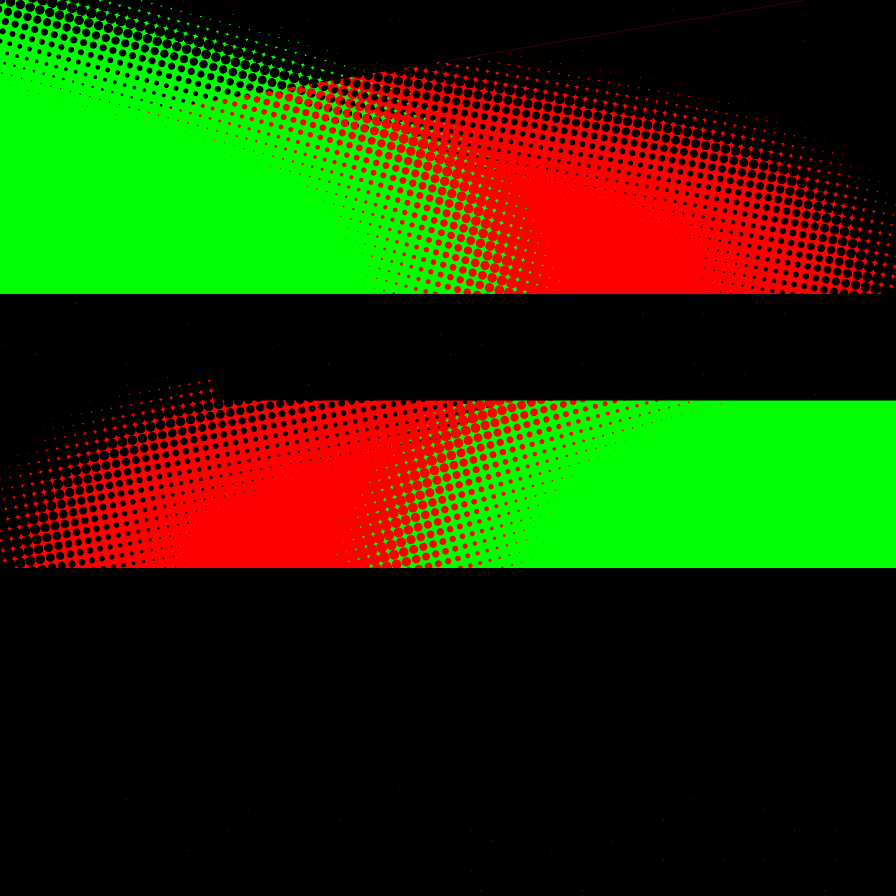
Write a WebGL 2 fragment shader that draws this background.

```glsl
#version 300 es
precision highp float;

uniform vec2 u_resolution;
out vec4 fragColor;

#define PITCH 0.0113
#define RED_ANGLE -0.175
#define GREEN_ANGLE -0.262
#define RED_CENTER vec2(0.521, 0.661)
#define GREEN_CENTER vec2(0.043, 0.656)
#define RED_RADII vec2(0.521, 0.280)
#define GREEN_RADII vec2(0.475, 0.305)
#define BAND_FLOOR 0.672
#define BAND_SHIFT 0.306
#define SPECK_DENSITY 0.035

const vec3 RED = vec3(1.0, 0.0, 0.0);
const vec3 GREEN = vec3(0.0, 1.0, 0.0);

float hash(vec2 p) {
    vec3 q = fract(vec3(p.xyx) * 0.1031);
    q += dot(q, q.yzx + 33.33);
    return fract((q.x + q.y) * q.z);
}

float stepSmooth(float signedDistance, float pixel) {
    return smoothstep(-0.6 * pixel, 0.6 * pixel, signedDistance);
}

// Ink of a rotated screen; round holes grow from the solid to the clear contour.
float halftone(vec2 p, vec2 center, float angle, vec2 radii,
               float solid, float clear, float pixel) {
    float c = cos(angle), s = sin(angle);
    vec2 local = mat2(c, -s, s, c) * (p - center);
    vec2 cell = floor(local / PITCH) + 0.5;

    // Superellipse, left open on its near side
    vec2 n = cell * PITCH / radii;
    n = vec2(max(n.x, 0.0), abs(n.y));
    float contour = pow(dot(n * n, n), 1.0 / 3.0);

    float hole = 0.74 * (contour - solid) / (clear - solid) - 0.03;
    float d = length(local / PITCH - cell) - hole;
    return stepSmooth(d * PITCH, pixel);
}

// Sparse dim dust
vec3 specks(vec2 p, float pixel) {
    vec2 grid = p / PITCH;
    vec2 id = floor(grid);
    float present = step(hash(id), SPECK_DENSITY);
    float zone = max(step(p.y, 0.13), step(0.53, p.y));
    float dotMask = 1.0 - stepSmooth(length(fract(grid) - 0.5) * PITCH - 0.0009, pixel);
    vec3 tint = mix(GREEN, RED, step(0.6, hash(id + 71.0)));
    return tint * 0.16 * present * zone * dotMask;
}

void main() {
    vec2 p = gl_FragCoord.xy / u_resolution.y;
    float pixel = 1.0 / u_resolution.y;

    // The lower band repeats the upper one, mirrored and cropped
    bool lower = p.y < 0.62;
    vec2 q = lower ? vec2(1.0 - p.x, p.y + BAND_SHIFT) : p;
    float ceiling = lower ? mix(0.859, 0.886, step(0.762, q.x)) : 2.0;
    float band = stepSmooth(q.y - BAND_FLOOR, pixel) * stepSmooth(ceiling - q.y, pixel);

    // Red screen under a slanted cut, green screen on top
    float cut = 0.876 + 0.17 * (q.x - 0.169) - q.y;
    float red = halftone(q, RED_CENTER, RED_ANGLE, RED_RADII, 0.48, 1.02, pixel);
    float green = halftone(q, GREEN_CENTER, GREEN_ANGLE, GREEN_RADII, 0.73, 1.22, pixel);
    red *= stepSmooth(cut, pixel);

    vec3 color = specks(p, pixel);
    float seam = 1.0 - smoothstep(0.0, 1.2 * pixel, abs(cut));
    color += RED * 0.18 * seam * step(0.5, q.x) * step(q.x, 0.9);
    color = mix(color, RED, red);
    color = mix(color, GREEN, green);

    color = mix(specks(p, pixel), color, band);
    fragColor = vec4(color, 1.0);
}
```
